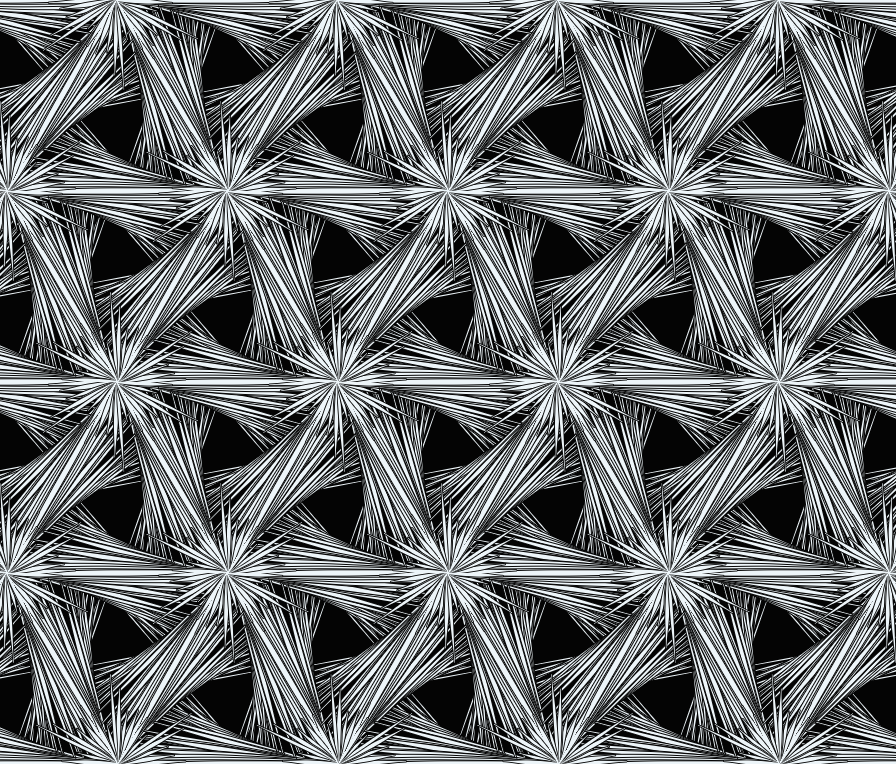
Reproduce this pattern procedurally as a Shadertoy shader.

```glsl
const float ROW_HEIGHT = 0.8660254;
const float ROWS = 4.0;
const int STRANDS = 30;
const int RAYS = 9;
const float MAX_SLIDE = 0.475;
const vec3 INK = vec3(0.015);
const vec3 FROST = vec3(0.93, 0.96, 0.975);

float hash(float n) {
    return fract(sin(n * 127.1 + 3.7) * 437.585);
}

float gradientNoise(float x) {
    float cell = floor(x);
    float f = x - cell;
    float left = (hash(cell) * 2.0 - 1.0) * f;
    float right = (hash(cell + 1.0) * 2.0 - 1.0) * (f - 1.0);
    return mix(left, right, f * f * (3.0 - 2.0 * f));
}

// Folds the plane into one upright triangle with unit sides.
vec2 foldToTriangle(vec2 p) {
    float row = p.y / ROW_HEIGHT;
    vec2 f = fract(vec2(p.x - 0.5 * row, row));
    if (f.x + f.y > 1.0) f = 1.0 - f;
    return vec2(f.x + 0.5 * f.y, f.y * ROW_HEIGHT);
}

vec2 rotateThird(vec2 p, vec2 centre) {
    vec2 d = p - centre;
    return centre + vec2(-0.5 * d.x - ROW_HEIGHT * d.y, ROW_HEIGHT * d.x - 0.5 * d.y);
}

// Returns the distance to a segment and the position along it.
vec2 segment(vec2 p, vec2 a, vec2 b) {
    vec2 ab = b - a;
    float t = clamp(dot(p - a, ab) / dot(ab, ab), 0.0, 1.0);
    return vec2(length(p - a - t * ab), t);
}

float coverage(float dist, float halfWidth, float pixel) {
    return clamp((halfWidth - dist) / pixel + 0.5, 0.0, 1.0);
}

// Paints a needle that swells in the middle and ends in a point.
vec3 paintNeedle(vec3 colour, vec2 p, vec2 start, vec2 end, float halfWidth, float rim, float pixel) {
    vec2 hit = segment(p, start, end);
    float swell = smoothstep(-0.4, 0.35, hit.y) * (1.0 - 0.85 * smoothstep(0.5, 1.0, hit.y));
    float width = halfWidth * swell;
    float edge = rim * smoothstep(0.0, 0.25, hit.y);
    colour = mix(colour, INK, coverage(hit.x, width + edge, pixel));
    return mix(colour, FROST, coverage(hit.x, width, pixel));
}

void mainImage(out vec4 fragColor, in vec2 fragCoord) {
    float scale = ROWS * ROW_HEIGHT / iResolution.y;
    vec2 p = (fragCoord - 0.5 * iResolution.xy) * scale + vec2(0.5, 0.0);
    vec2 local = foldToTriangle(p);
    vec2 centre = vec2(0.5, ROW_HEIGHT / 3.0);
    vec3 colour = INK;

    // Needles go from the open middle out to the triangle's sides.
    for (int i = STRANDS - 1; i >= 0; i--) {
        float id = float(i);
        float depth = id / float(STRANDS - 1);
        float inner = smoothstep(0.0, 0.25, depth);
        float slide = MAX_SLIDE * depth;

        // Starts gather at the hub; ends scatter along the next side.
        float gather = mix(0.15, 1.0, max(hash(id + 21.0), depth * depth));
        float startSlide = slide * gather + 0.1 * inner * gradientNoise(id * 0.73 + 0.4);
        float endSlide = slide + 0.3 * inner * gradientNoise(id * 0.61 + 40.3);
        vec2 start = vec2(1.0 - clamp(startSlide, 0.0, 0.49), 0.0);
        vec2 end = clamp(endSlide, 0.0, 0.49) * vec2(0.5, ROW_HEIGHT);
        end = mix(end, start, 0.08 * inner * hash(id + 63.0));

        float halfWidth = mix(0.0165, 0.0045, sqrt(depth)) * (0.5 + 1.1 * hash(id + 9.0));
        for (int corner = 0; corner < 3; corner++) {
            colour = paintNeedle(colour, local, start, end, halfWidth, 0.0045, scale);
            local = rotateThird(local, centre);
        }
    }

    // Short rays burst out of each hub.
    for (int i = 0; i < RAYS; i++) {
        float id = float(i);
        float angle = radians(60.0) * (id + hash(id + 5.0)) / float(RAYS);
        float reach = mix(0.16, 0.42, hash(id + 33.0));
        vec2 tip = reach * vec2(cos(angle), sin(angle));
        float halfWidth = mix(0.005, 0.0095, hash(id + 71.0));
        for (int corner = 0; corner < 3; corner++) {
            colour = paintNeedle(colour, local, vec2(0.0), tip, halfWidth, 0.004, scale);
            local = rotateThird(local, centre);
        }
    }
    fragColor = vec4(colour, 1.0);
}
```
